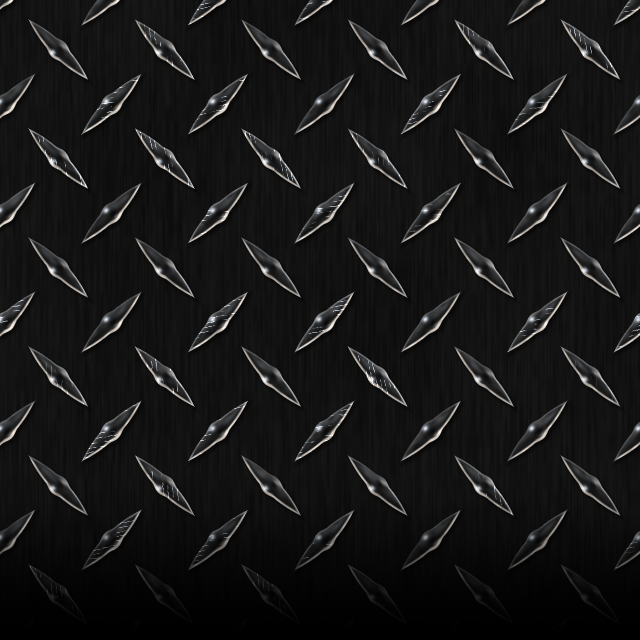
Reproduce this texture procedurally as a WebGL 2 fragment shader.

```glsl
#version 300 es
precision highp float;
// Dark brushed-metal tread plate: two interleaved grids of raised, pointed lugs,
// leaning in opposite directions. Each lug is a lens joined to a round boss, with
// a polished rim, glints and scratches; the plate fades to black at the bottom.
uniform vec2 u_resolution;
out vec4 fragColor;

float hash(vec2 p) {
    p = fract(p * vec2(0.1031, 0.1137));
    p += dot(p, p.yx + 33.33);
    return fract((p.x + p.y) * p.x * 17.0);
}

float noise(vec2 p) {
    vec2 cell = floor(p), f = fract(p);
    f = f * f * (3.0 - 2.0 * f);
    return mix(mix(hash(cell), hash(cell + vec2(1, 0)), f.x),
               mix(hash(cell + vec2(0, 1)), hash(cell + vec2(1, 1)), f.x), f.y);
}

float smoothMin(float a, float b, float k) {
    float h = max(k - abs(a - b), 0.0) / k;
    return min(a, b) - h * h * k * 0.25;
}

// Lens of half length 0.066 along x, swelling into a boss at its middle
float lugDistance(vec2 q) {
    float halfWidth = 0.0115;
    float radius = (0.066 * 0.066 + halfWidth * halfWidth) / (2.0 * halfWidth);
    float lens = length(vec2(q.x, abs(q.y) + radius - halfWidth)) - radius;
    return smoothMin(lens, length(q) - 0.0148, 0.006);
}

// Soft elliptical highlight
float glint(vec2 q, vec2 center, vec2 size) {
    vec2 e = (q - center) / size;
    return exp(-dot(e, e));
}

// Fine vertical grain over broad, faint tonal drift
vec3 brushedPlate(vec2 p) {
    float grain = noise(p * vec2(420.0, 14.0)) + 0.7 * noise(p * vec2(230.0, 45.0) + 71.0);
    float drift = noise(p * vec2(5.0, 4.0) + 9.0);
    return vec3(1.0, 0.99, 0.98) * (0.036 + 0.03 * grain + 0.018 * drift);
}

// Polished surface; q runs along (x) and across (y, upward) the lug
vec3 lugColor(vec2 q, float d, float lean, vec2 seed, float px) {
    vec3 cream = vec3(0.93, 0.89, 0.85), cool = vec3(0.80, 0.84, 0.89);
    float wear = hash(seed + 3.7);
    float lower = smoothstep(0.003, -0.003, q.y);
    float boss = smoothstep(0.016, 0.011, length(q));

    // Dark mirror face with a cool reflection on its upper flank
    float mottling = noise(q * vec2(90.0, 170.0) + seed * 13.0);
    vec3 color = vec3(0.065 + 0.06 * mottling);
    color += cool * 0.19 * smoothstep(-0.003, 0.009, q.y) * (0.45 + 0.55 * mottling);
    color += cool * 0.15 * glint(q, vec2(-0.027 * -lean, 0.001), vec2(0.016, 0.004));

    // Rim, brightest on the lower flank and at the right-hand tip
    float upperLight = lean > 0.0 ? 0.36 : mix(0.38, 0.8, smoothstep(-0.01, 0.02, q.x));
    float rimLight = mix(upperLight + 0.22 * wear, lean > 0.0 ? 0.93 : 0.8, lower);
    rimLight *= 0.78 + 0.3 * noise(q * 110.0 + seed * 5.0);
    float rimWidth = 0.0021 + 0.0010 * lower + 0.0011 * boss;
    float rim = smoothstep(-rimWidth - px, -rimWidth + px, d);
    color = mix(color, mix(cool, cream, max(lower, 0.4)) * rimLight, rim);

    // Boss: dark hollow, a hard glint on the left side, a softer one opposite
    color *= 1.0 - 0.65 * glint(q, vec2(0.002, 0.003 * -lean), vec2(0.007, 0.005));
    color += cool * 0.85 * glint(q, vec2(-0.003, 0.0088 * lean), vec2(0.0045, 0.0036));
    color += cream * 0.38 * glint(q, vec2(0.003, -0.0095 * lean), vec2(0.007, 0.003));

    // Scratches slanting across the more worn lugs
    float slant = q.x + q.y * (0.6 + wear) + 0.003 * noise(q * 300.0 + seed);
    float line = abs(fract(slant * 85.0 + wear * 7.0) - 0.5) / 85.0;
    float patches = smoothstep(0.5, 0.75, noise(q * vec2(75.0, 130.0) + seed * 9.0));
    float scratch = smoothstep(0.0004 + px, 0.0, line) * patches;
    color += cool * 0.6 * scratch * smoothstep(0.35, 0.75, wear);
    return min(color, vec3(0.97, 0.96, 0.94));
}

void main() {
    vec2 p = gl_FragCoord.xy / u_resolution.y;
    float px = 1.0 / u_resolution.y;
    vec2 pitch = vec2(0.1663, 0.1703);
    vec3 color = brushedPlate(p);

    // One grid per leaning direction, offset by half a pitch
    for (int grid = 0; grid < 2; grid++) {
        float lean = grid == 0 ? -1.0 : 1.0;
        vec2 g = (p - vec2(0.0911, 0.9225)) / pitch - 0.5 * float(grid);
        vec2 id = floor(g + 0.5);
        vec2 local = (g - id) * pitch;
        vec2 axis = normalize(vec2(1.0, lean * 1.01));
        vec2 normal = vec2(-axis.y, axis.x);
        vec2 q = vec2(dot(local, axis), dot(local, normal));
        vec2 shifted = local + vec2(-0.003, 0.004);
        float shadow = lugDistance(vec2(dot(shifted, axis), dot(shifted, normal)));
        float d = lugDistance(q);
        vec2 seed = id + vec2(17.0 + 31.0 * float(grid), 23.0);

        color *= 1.0 - 0.5 * smoothstep(0.006, -0.003, shadow);
        color = mix(color, lugColor(q, d, lean, seed, px), clamp(0.5 - d / px, 0.0, 1.0));
    }

    // Fade into black along the bottom
    color *= smoothstep(0.0, 0.27, p.y);
    fragColor = vec4(color, 1.0);
}
```
